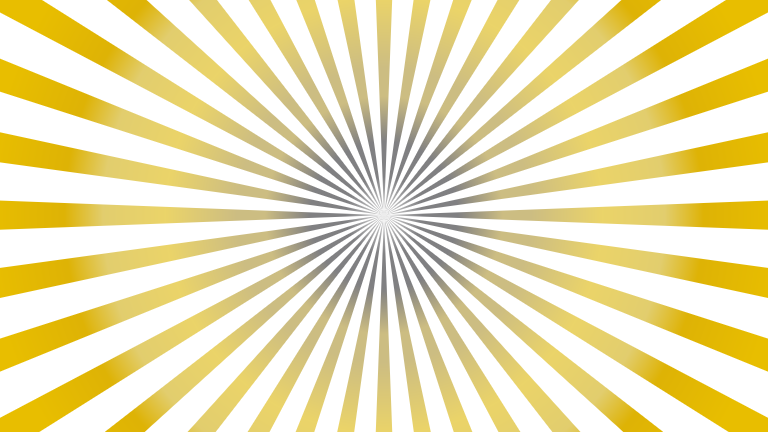
A WebGL 2 fragment shader for this background:

```glsl
#version 300 es
precision highp float;

uniform vec2 u_resolution;
out vec4 fragColor;

const float TAU = 6.2831853;
const float RAY_COUNT = 36.0;
const float RAY_SHARE = 0.435;
const vec2 CENTER = vec2(0.0, 0.002);

const vec3 WHITE = vec3(1.0);
const vec3 SILVER = vec3(0.86);
const vec3 STEEL = vec3(0.50, 0.50, 0.51);
const vec3 SAND = vec3(0.80, 0.74, 0.51);
const vec3 PALE_GOLD = vec3(0.92, 0.83, 0.41);
const vec3 SOFT_GOLD = vec3(0.885, 0.805, 0.43);
const vec3 DEEP_GOLD = vec3(0.87, 0.70, 0.02);
const vec3 BRIGHT_GOLD = vec3(0.91, 0.745, 0.0);

// Linear blend towards the next colour between two radii
vec3 stop(vec3 base, vec3 next, float from, float to, float radius) {
    return mix(base, next, clamp((radius - from) / (to - from), 0.0, 1.0));
}

// Metallic colour along each ray, from the hub outwards
vec3 rayColor(float radius) {
    vec3 color = stop(SILVER, STEEL, 0.0, 0.09, radius);
    color = stop(color, SAND, 0.17, 0.275, radius);
    color = stop(color, PALE_GOLD, 0.34, 0.505, radius);
    color = stop(color, SOFT_GOLD, 0.505, 0.65, radius);
    color = stop(color, DEEP_GOLD, 0.65, 0.74, radius);
    return stop(color, BRIGHT_GOLD, 0.74, 0.92, radius);
}

// Coverage of evenly spaced wedges, softened over one pixel of arc
float rayMask(vec2 p, float count, float share, float pixel) {
    float turn = atan(p.y, p.x) / TAU * count;
    float offset = abs(fract(turn + 0.5) - 0.5);
    float edge = (0.5 * share - offset) * TAU / count * length(p);
    return clamp(0.5 + edge / pixel, 0.0, 1.0);
}

void main() {
    // Canvas units: height is 1, origin at the middle
    vec2 p = (gl_FragCoord.xy - 0.5 * u_resolution) / u_resolution.y - CENTER;
    float pixel = 1.0 / u_resolution.y;

    float mask = rayMask(p, RAY_COUNT, RAY_SHARE, pixel);
    vec3 color = mix(WHITE, rayColor(length(p)), mask);
    fragColor = vec4(color, 1.0);
}
```
